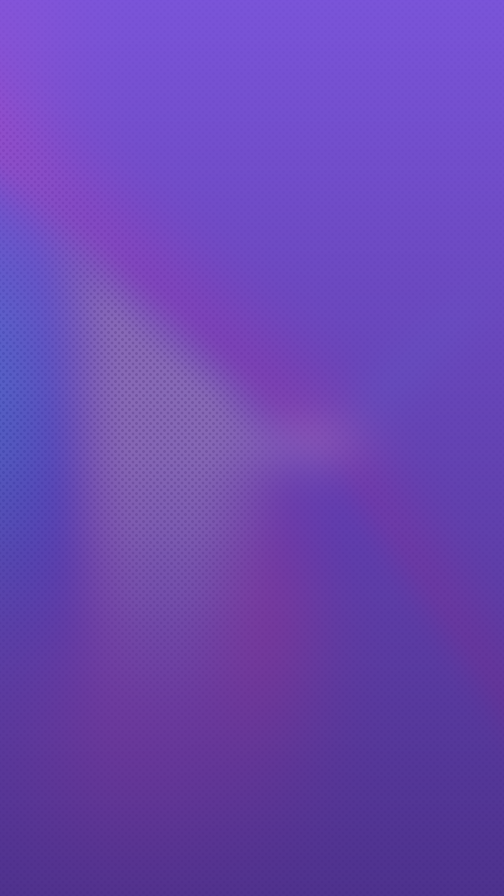
Give the GLSL for this background, as a Shadertoy shader.

```glsl
// Violet gradient with soft diagonal light bands, a pale beam and a fine dot screen.

// Soft elliptical glow, 1 at its centre
float glow(vec2 p, vec2 centre, vec2 radius) {
    vec2 q = (p - centre) / radius;
    return exp(-dot(q, q));
}

// Staggered dot screen, 1 inside a dot
float dotScreen(vec2 p, float columns) {
    vec2 cell = p * columns;
    vec2 a = fract(cell) - 0.5;
    vec2 b = fract(cell + 0.5) - 0.5;
    float d = min(length(a), length(b));
    float soft = columns / iResolution.x;
    return 1.0 - smoothstep(0.2 - 0.5 * soft, 0.2 + 0.5 * soft, d);
}

void mainImage(out vec4 fragColor, in vec2 fragCoord) {
    // Canvas width is one unit
    vec2 p = fragCoord / iResolution.x;
    float height = fragCoord.y / iResolution.y;

    // Vertical base gradient
    vec3 color = mix(vec3(0.305, 0.196, 0.555), vec3(0.478, 0.330, 0.850), height);

    // Cool light on the left edge and shade beside the beam
    float blue = glow(p, vec2(-0.04, 1.0), vec2(0.17, 0.36));
    color += vec3(-0.065, 0.105, 0.05) * blue;
    color += vec3(-0.025, -0.015, 0.01) * glow(p, vec2(0.09, 0.74), vec2(0.10, 0.25));
    color += vec3(-0.02, -0.01, 0.01) * glow(p, vec2(0.64, 0.74), vec2(0.13, 0.15));

    // Magenta haze around the foot of the beam
    color += vec3(0.085, -0.012, -0.03) * glow(p, vec2(0.53, 0.60), vec2(0.13, 0.30));
    color += vec3(0.070, 0.0, 0.0) * glow(p, vec2(0.28, 0.33), vec2(0.26, 0.28));
    color += vec3(0.050, 0.0, -0.01) * glow(p, vec2(0.21, 0.75), vec2(0.08, 0.32));
    color += vec3(0.045, 0.0, 0.0) * glow(p, vec2(0.0, 1.66), vec2(0.16, 0.28));

    // Diagonal magenta band, bending down on the right
    float bandY = 1.475 - 0.86 * p.x - 0.65 * max(p.x - 0.68, 0.0);
    float below = bandY - p.y;
    float band = exp(-pow(below / (below < 0.0 ? 0.15 : 0.09), 2.0));
    color += mix(vec3(0.085, -0.02, -0.02), vec3(0.04, -0.018, -0.02), p.x) * band;

    // Pale beam under the band, with a short arm to the right
    float beam = smoothstep(-0.02, 0.16, below)
        * smoothstep(0.08, 0.26, p.x + 0.08 * (p.y - 1.0))
        * (1.0 - smoothstep(0.36, 0.58, p.x - 0.15 * (p.y - 0.7)))
        * smoothstep(0.28, 1.0, p.y);
    color = mix(color, vec3(0.56, 0.45, 0.71), 0.78 * beam);
    color += vec3(0.055, 0.07, 0.02) * glow(p, vec2(0.60, 0.90), vec2(0.12, 0.07));

    // Faint ray rising to the right
    vec2 ray = mat2(0.707, -0.707, 0.707, 0.707) * (p - vec2(0.80, 1.04));
    color += vec3(-0.005, 0.018, 0.01) * glow(ray, vec2(0.0), vec2(0.22, 0.06));

    // Dot screen, clearest in the light areas
    float dotStrength = 0.012 + 0.06 * beam + 0.04 * blue + 0.02 * band * (1.0 - p.x);
    color -= dotStrength * dotScreen(p, 72.0);

    fragColor = vec4(color, 1.0);
}
```
